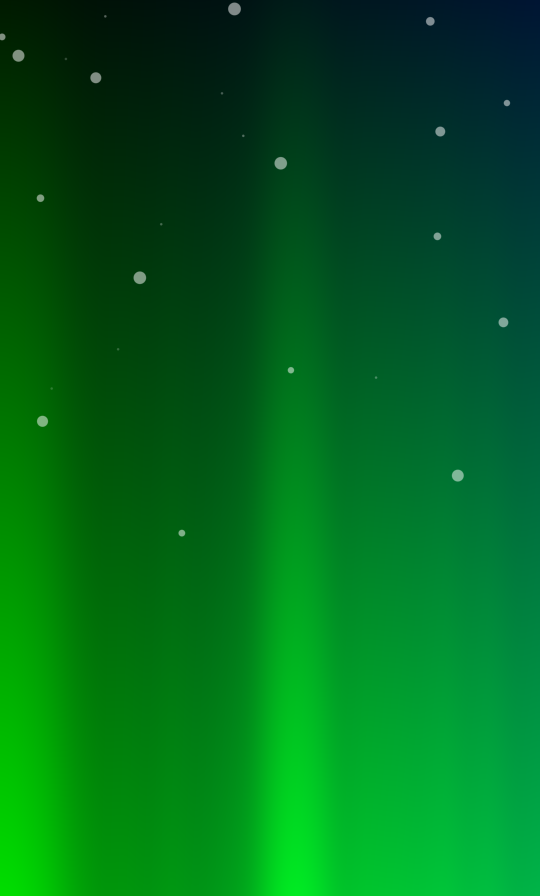
A WebGL 2 fragment shader for this background:

```glsl
#version 300 es
precision highp float;
// Green aurora curtains rising into a dark sky with soft pale dots and faint stars.

#define DOT_COUNT 16
#define STAR_COUNT 8
#define DOT_ALPHA 0.5
#define STAR_ALPHA 0.4
#define STAR_RADIUS 0.0022
#define GLOW_TOP 0.10
#define GLOW_BOTTOM 0.87
#define BEAM_X 0.54
#define BEAM_WIDTH 0.06
#define STREAK_AMOUNT 0.03

uniform vec2 u_resolution;
out vec4 outColor;

const vec3 DOT_COLOR = vec3(1.0);

float hash(float n) {
    return fract(sin(n * 127.1 + 11.7) * 4375.85);
}

float noise(float x) {
    float cell = floor(x);
    return mix(hash(cell), hash(cell + 1.0), smoothstep(0.0, 1.0, x - cell));
}

// Brightness of the vertical curtains across the width
float curtain(float x) {
    float leftFold = 0.32 * (1.0 - smoothstep(0.02, 0.20, x));
    float rightFold = 0.20 * smoothstep(0.36, 0.60, x);
    float offset = (x - BEAM_X) / BEAM_WIDTH;
    float beam = 0.21 * exp(-offset * offset);
    float rightFade = 0.08 * smoothstep(0.82, 1.0, x);
    float streaks = STREAK_AMOUNT * (noise(x * 22.0) - 0.5);
    return 0.68 + leftFold + rightFold + beam - rightFade + streaks;
}

vec3 aurora(vec2 uv) {
    float green = curtain(uv.x) * mix(GLOW_BOTTOM, GLOW_TOP, uv.y);
    float blue = pow(uv.x, 1.2) * mix(0.28, 0.20, uv.y);
    return vec3(0.0, green, blue);
}

// Dots follow a winding phase that slows down as they descend
vec2 dotCenter(float i) {
    float phase = 0.42 + 1.144 * i - 0.023 * i * i;
    phase += 0.4 * sin(0.405 * i) + 0.075 * (1.0 + cos(2.513 * (i - 4.0)));
    float depth = 0.01 + 0.012 * i + 0.0018 * i * i;
    return vec2(fract(phase), 1.0 - depth);
}

vec2 starCenter(float i) {
    return vec2(hash(i + 3.0), 1.0 - 0.45 * hash(i + 40.0));
}

// Antialiased disc; radius is a share of the canvas width
float disc(vec2 uv, vec2 center, float radius) {
    vec2 delta = (uv - center) * vec2(1.0, u_resolution.y / u_resolution.x);
    float edge = 0.75 / u_resolution.x;
    return 1.0 - smoothstep(radius - edge, radius + edge, length(delta));
}

void main() {
    vec2 uv = gl_FragCoord.xy / u_resolution;
    vec3 color = aurora(uv);

    // Large dots
    for (int k = 0; k < DOT_COUNT; k++) {
        float i = float(k);
        float radius = 0.0088 + 0.003 * cos(1.85 * i);
        color = mix(color, DOT_COLOR, DOT_ALPHA * disc(uv, dotCenter(i), radius));
    }

    // Tiny stars
    for (int k = 0; k < STAR_COUNT; k++) {
        float i = float(k);
        float alpha = STAR_ALPHA * mix(0.4, 1.0, hash(i + 80.0));
        color = mix(color, DOT_COLOR, alpha * disc(uv, starCenter(i), STAR_RADIUS));
    }

    outColor = vec4(color, 1.0);
}
```
